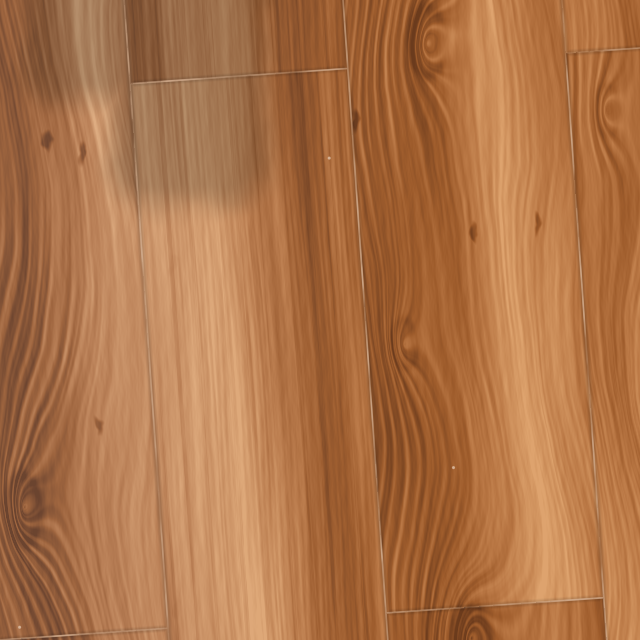
This texture is drawn by a Shadertoy shader. Its source:

```glsl
float hash(vec2 p) {
    return fract(sin(dot(p, vec2(127.1, 311.7))) * 43758.5);
}

// Layered, rotated and bent sines
float waves(vec2 p) {
    float sum = 0.0, amp = 0.5;
    for (int i = 0; i < 5; i++) {
        sum += amp * sin(p.x + 1.3 * sin(p.y + float(i) * 2.0));
        p = mat2(0.8, 0.6, -0.6, 0.8) * p * 1.7 + 3.1;
        amp *= 0.66;
    }
    return sum;
}

float roundedBox(vec2 p, vec2 halfSize, float radius) {
    return length(max(abs(p) - halfSize, 0.0)) - radius;
}

// Sparse soft spots, one per chosen cell; returns coverage
float flecks(vec2 p, vec2 cell, float chance, float radius) {
    vec2 id = floor(p / cell);
    vec2 center = 0.3 + 0.4 * vec2(hash(id + 5.0), hash(id + 9.0));
    float d = length(fract(p / cell) - center);
    return (1.0 - smoothstep(radius * 0.3, radius, d)) * step(hash(id), chance);
}

vec3 woodColor(float tone) {
    vec3 c = mix(vec3(0.42, 0.23, 0.11), vec3(0.62, 0.36, 0.17), clamp((tone + 0.1) / 0.4, 0.0, 1.0));
    c = mix(c, vec3(0.73, 0.47, 0.27), clamp((tone - 0.3) / 0.27, 0.0, 1.0));
    return mix(c, vec3(0.87, 0.64, 0.43), clamp((tone - 0.57) / 0.4, 0.0, 1.0));
}

void mainImage(out vec4 fragColor, in vec2 fragCoord) {
    vec2 uv = fragCoord / iResolution.y;

    // Slightly tilted planks with staggered ends
    vec2 p = vec2(uv.x + 0.07 * uv.y, uv.y - 0.07 * uv.x);
    float across = (p.x - 0.264) / 0.342;
    float column = floor(across);
    float f = across - column;
    float along = p.y / 1.71 + 0.5 * mod(column + 1.0, 2.0);
    float row = floor(along);
    float sideGap = (0.5 - abs(f - 0.5)) * 0.342;
    float endGap = (0.5 - abs(fract(along) - 0.5)) * 1.71;
    float figured = abs(column) < 0.5 ? 0.12 : 1.0;
    vec2 q = vec2(f * 0.342, p.y);
    vec2 seed = vec2(column * 7.3, row * 4.7);

    // Grain height: lines bend and close around the knots
    float grain = q.x + row * 0.9 + column * 0.7;
    grain += figured * 0.02 * sin(q.y * 8.0 + column * 2.0 + q.x * 8.0);
    grain += (0.05 + figured) * 0.01 * waves(vec2(q.x * 9.0, q.y * 4.0) + seed);
    float core = 0.0, rim = 0.0, nearKnot = 0.0;
    for (int i = 0; i < 3; i++) {
        float odd = mod(float(i), 2.0);
        vec2 knot = vec2(0.13 - 0.07 * odd, 0.547 + 0.343 * column - 0.47 * float(i));
        vec2 offset = (q - knot) / (vec2(0.052, 0.1) * (1.0 - 0.25 * odd));
        offset += 0.06 * waves(q * 14.0 + seed);
        float d = length(offset);
        float strength = step(0.5, figured) * (1.0 - 0.4 * odd);
        grain += 0.12 * strength * exp(-d);
        core += strength * (1.0 - smoothstep(0.3, 0.75, d));
        rim += strength * exp(-pow((d - 0.5) * 9.0, 2.0));
        nearKnot += strength * exp(-0.6 * d);
    }

    // Broad bands and soft streaks
    float tone = 0.44 + 0.13 * step(figured, 0.5) - 0.13 * abs(row);
    tone += 0.22 * cos(6.0 * (f - 0.3 - 0.45 * column));
    tone += 0.25 * waves(vec2(grain * 14.0, q.y * 1.0) + seed);
    tone += 0.1 * waves(vec2(grain * 60.0, q.y * 1.5) + seed);

    // Ring lines in patches
    float rings = 0.5 + 0.5 * sin(grain * 330.0 + 2.0 * waves(vec2(grain * 40.0, q.y * 2.0)));
    float patches = smoothstep(-0.2, 0.8, waves(q * vec2(14.0, 4.0) + seed)) + nearKnot;
    tone += 0.27 * figured * min(patches, 1.2) * (pow(rings, 2.0) - 0.35);

    // Long fine lines, pinstripes and fibres
    float line = sin(grain * 680.0 + 3.0 * waves(vec2(grain * 70.0, q.y * 2.0) + seed));
    float lineFade = 0.6 + 0.5 * waves(vec2(grain * 30.0, q.y * 5.0) + 4.0);
    tone += 0.075 * line * clamp(lineFade, 0.1, 1.0);
    float stripe = waves(vec2(q.x * 170.0, q.y * 0.8) + seed);
    tone -= 0.14 * (1.1 - figured) * smoothstep(0.2, 1.0, stripe);
    tone += 0.065 * waves(vec2(grain * 200.0, q.y * 7.0) + 2.0);
    tone += 0.045 * waves(q * vec2(420.0, 45.0));
    tone -= 0.12 * core + 0.16 * rim;
    vec2 bent = q + 0.008 * waves(q * 35.0);
    tone -= 0.4 * figured * flecks(bent + seed, vec2(0.03, 0.09), 0.025, 0.25);
    vec3 color = woodColor(tone);

    // Pale haze on the left and soft damp stains at the top
    color += vec3(0.0, 0.035, 0.075) * (1.0 - smoothstep(0.15, 0.7, uv.x));
    float stain = min(roundedBox(uv - vec2(0.3, 0.87), vec2(0.05, 0.12), 0.08),
                      roundedBox(uv - vec2(0.13, 1.0), vec2(0.03, 0.1), 0.07));
    stain += 0.008 * waves(uv * 20.0);
    color *= 1.0 - vec3(0.19, 0.18, 0.18) * (1.0 - smoothstep(-0.04, 0.025, stain));

    // Worn pale seams with a faint dark side, and tiny chips
    float gap = min(sideGap, endGap);
    color *= 1.0 - 0.13 * (1.0 - smoothstep(0.001, 0.007, gap));
    float wear = clamp(0.5 + 0.45 * waves(p * 23.0), 0.15, 0.9);
    color = mix(color, vec3(0.82, 0.67, 0.55), wear * (1.0 - smoothstep(0.0003, 0.0024, gap)));
    color = mix(color, vec3(0.88, 0.77, 0.68), 0.8 * flecks(p, vec2(0.05), 0.006, 0.07));
    fragColor = vec4(color, 1.0);
}
```
